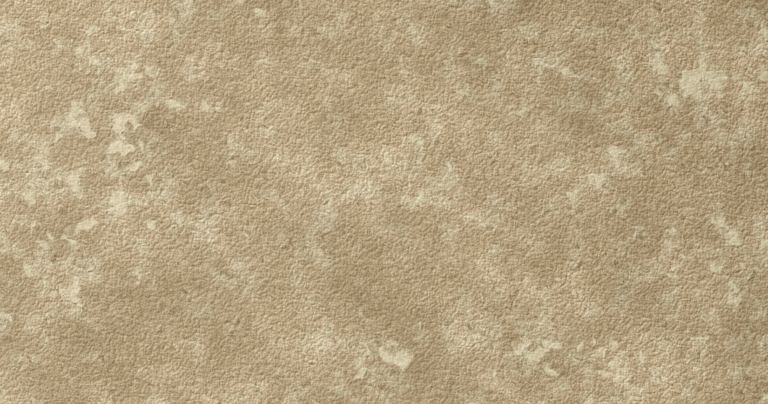
Write a Shadertoy shader that draws this texture.

```glsl
// Weathered sandy stucco wall: raking-lit grains, worn patches and pale flakes.
#define GRAIN_SCALE 88.0
#define GRAIN_RELIEF 0.135
#define FINE_RELIEF 0.125
#define PATCH_SCALE 7.0
#define PATCH_CONTRAST 0.13
#define FLAKE_SCALE 27.0
#define FLAKE_LEVEL 0.70
#define STREAK_CONTRAST 0.07
#define CLAY_COLOR vec3(0.706, 0.624, 0.492)
#define WORN_COLOR vec3(0.735, 0.682, 0.555)
#define FLAKE_COLOR vec3(0.850, 0.808, 0.680)

const vec2 LIGHT_DIR = vec2(-0.6, 0.8);

vec2 hash2(vec2 cell) {
    vec3 q = fract(cell.xyx * vec3(0.1031, 0.1030, 0.0973));
    q += dot(q, q.yzx + 33.33);
    return fract((q.xx + q.yz) * q.zy);
}

float valueNoise(vec2 p) {
    vec2 i = floor(p), f = fract(p);
    f = f * f * (3.0 - 2.0 * f);
    float low = mix(hash2(i).x, hash2(i + vec2(1, 0)).x, f.x);
    float high = mix(hash2(i + vec2(0, 1)).x, hash2(i + vec2(1, 1)).x, f.x);
    return mix(low, high, f.y);
}

// Layered noise, rotated between octaves to hide the lattice
float fbm(vec2 p) {
    float sum = 0.0, weight = 0.5;
    for (int i = 0; i < 5; i++) {
        sum += weight * valueNoise(p);
        p = mat2(1.6, 1.2, -1.2, 1.6) * p + 17.3;
        weight *= 0.5;
    }
    return sum / 0.97;
}

// Distance to the nearest scattered grain centre
float cellular(vec2 p) {
    vec2 i = floor(p), f = fract(p);
    float nearest = 4.0;
    for (int y = -1; y <= 1; y++)
        for (int x = -1; x <= 1; x++) {
            vec2 offset = vec2(x, y);
            vec2 d = offset + hash2(i + offset) - f;
            nearest = min(nearest, dot(d, d));
        }
    return sqrt(nearest);
}

// Slope of the grain surface towards the light
float relief(vec2 p) {
    vec2 stepToLight = 0.27 * LIGHT_DIR;
    return cellular(p + stepToLight) - cellular(p - stepToLight);
}

void mainImage(out vec4 fragColor, in vec2 fragCoord) {
    vec2 uv = fragCoord / iResolution.xy;
    vec2 p = fragCoord / iResolution.y + 3.0;

    // Ragged coordinates shared by grains and flakes
    vec2 warp = vec2(valueNoise(p * 60.0), valueNoise(p * 60.0 + 71.0)) - 0.5;
    vec2 rough = p + 0.014 * warp;

    // Broad wear, mottling and diagonal streaks
    float wear = fbm(p * PATCH_SCALE);
    float cluster = fbm(p * 4.5 + 40.0);
    float mottle = fbm(p * 26.0 + 90.0);
    vec2 along = vec2(dot(p, vec2(0.8, -0.6)), dot(p, vec2(0.6, 0.8)));
    float streak = fbm(along * vec2(2.5, 11.0) + 8.0);

    // Worn plaster and crumbled flakes gather in the same clusters
    float crumbs = valueNoise(rough * 85.0 + 23.0) - 0.5;
    float chips = 0.58 * fbm(rough * FLAKE_SCALE) + 0.42 * cluster + 0.09 * crumbs;
    float worn = smoothstep(0.48, 0.66, 0.6 * chips + 0.4 * mottle);
    float flake = smoothstep(FLAKE_LEVEL - 0.06, FLAKE_LEVEL + 0.03, chips);

    // Grain relief varies in strength and is smoother on flakes
    float grain = GRAIN_RELIEF * relief(rough * GRAIN_SCALE)
                + FINE_RELIEF * relief(p * GRAIN_SCALE * 1.75 + 5.0);
    grain *= mix(0.8, 1.3, wear) * (1.0 - 0.4 * flake);
    float pits = smoothstep(0.70, 0.82, valueNoise(rough * 105.0))
               * smoothstep(0.42, 0.62, mottle);

    // Light falls off to the right, most in the upper corner
    float falloff = 0.04 * (0.45 - uv.x)
                  - 0.05 * smoothstep(0.6, 1.3, length(uv * vec2(0.9, 0.75)));

    vec3 color = mix(CLAY_COLOR, WORN_COLOR, worn);
    float tone = PATCH_CONTRAST * (wear - 0.5) + 0.12 * (mottle - 0.5)
               + STREAK_CONTRAST * (streak - 0.5);
    color += tone * (1.0 - 0.7 * flake);
    color = mix(color, FLAKE_COLOR, 0.75 * flake);
    color += grain + falloff - 0.08 * pits * (1.0 - flake) + 0.016;
    fragColor = vec4(clamp(color, 0.0, 1.0), 1.0);
}
```
